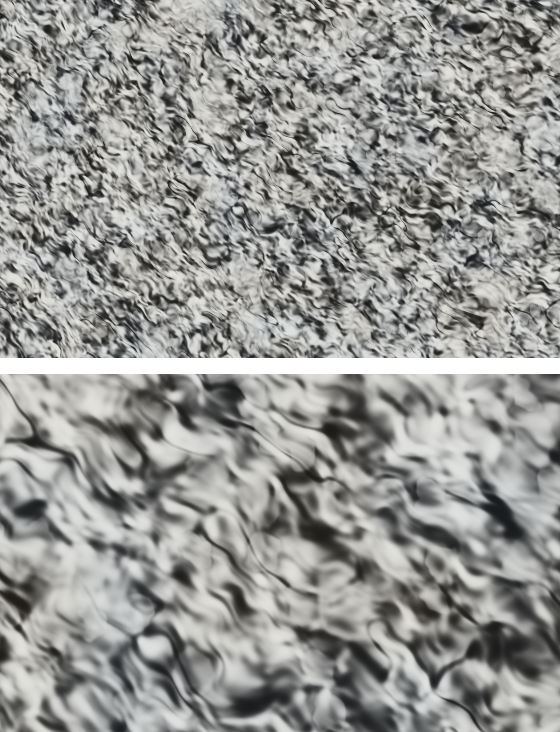
Top, the full canvas; bottom, a detail of the centre.
Reproduce this texture procedurally as a Shadertoy shader.

```glsl
float hash(vec2 p) {
    vec3 h = fract(vec3(p.xyx) * 0.1031);
    h += dot(h, h.yzx + 33.33);
    return fract((h.x + h.y) * h.z);
}

// Smooth value noise in -1..1
float noise(vec2 p) {
    vec2 cell = floor(p);
    vec2 f = fract(p);
    f = f * f * (3.0 - 2.0 * f);
    float low = mix(hash(cell), hash(cell + vec2(1, 0)), f.x);
    float high = mix(hash(cell + vec2(0, 1)), hash(cell + vec2(1, 1)), f.x);
    return 2.0 * mix(low, high, f.y) - 1.0;
}

vec2 noise2(vec2 p) {
    return vec2(noise(p + 17.3), noise(p + 71.9));
}

// Coordinates along and across the gently curving grain of the stone
vec2 flowCoords(vec2 p, float angle, float bend) {
    vec2 along = vec2(cos(angle), -sin(angle));
    vec2 across = vec2(sin(angle), cos(angle));
    vec2 q = vec2(dot(p, along), dot(p, across) - bend * p.x * p.x);
    return q + 0.011 * noise2(p * 14.0) + 0.005 * noise2(p * 43.0);
}

// Depth inside scattered oval crystals: 1 at a centre, 0 on an edge
float crystalDepth(vec2 p, float scale, float presence, float seed) {
    vec2 g = p * scale + 0.12 * noise2(p * scale * 3.0) + 0.05 * noise2(p * scale * 8.0);
    vec2 home = floor(g);
    float depth = -1.0;
    for (int y = -1; y <= 1; y++) {
        for (int x = -1; x <= 1; x++) {
            vec2 cell = home + vec2(x, y);
            vec2 key = cell + seed;
            if (hash(key + 5.1) > presence) continue;
            vec2 centre = cell + 0.2 + 0.6 * vec2(hash(key), hash(key + 31.7));
            vec2 d = g - centre;
            d.x += 0.25 * d.y;
            float radius = mix(0.26, 0.52, hash(key + 57.3));
            depth = max(depth, 1.0 - length(d * vec2(1.15, 0.87)) / radius);
        }
    }
    return depth;
}

// Dark threads along the zero contours of stretched noise
float threads(vec2 q, vec2 scale, float width) {
    return 1.0 - smoothstep(0.0, width, abs(noise(q * scale)));
}

// Lay a pale crystal over the streaked ground, with a soft dark halo
float addCrystal(float ground, float depth, float pale, float strength) {
    float halo = 0.3 * smoothstep(-0.5, 0.0, depth);
    float body = strength * smoothstep(-0.1, 0.25, depth);
    return mix(ground - halo, pale + 0.4 * ground, body);
}

// S-curve from mineral brightness to grey level
float mineralTone(float z, float darkest, float lightest) {
    return mix(darkest, lightest, 1.0 / (1.0 + exp(-1.42 * (z + 0.61))));
}

void mainImage(out vec4 fragColor, in vec2 fragCoord) {
    vec2 p = fragCoord / iResolution.y;
    vec2 q = flowCoords(p, 0.85, 0.1);

    // Streaked ground of mica and quartz, coarse to fine
    float ground = 1.0 * noise(q * vec2(30.0, 76.0))
                 + 1.4 * noise(q * vec2(58.0, 136.0) + 9.0)
                 + 0.75 * noise(q * vec2(95.0, 190.0) + 33.0)
                 + 0.45 * noise(p * 44.0 + 40.0)
                 + 0.3 * noise(q * vec2(5.0, 10.0) + 23.0);
    float gate = smoothstep(-0.4, 0.4, noise(q * vec2(12.0, 24.0) + 51.0));
    ground -= 1.3 * gate * threads(q + 2.7, vec2(24.0, 56.0), 0.32);

    // Small and large feldspar crystals
    float z = addCrystal(ground, crystalDepth(p, 19.0, 0.4, 11.0), 0.45, 0.65);
    z = addCrystal(z, crystalDepth(p, 7.5, 0.36, 83.0), 0.55, 0.85);

    // Fine grain over everything
    z += 0.4 * noise(q.yx * vec2(150.0, 110.0) + 13.0);
    float tone = mineralTone(1.15 * z - 0.02, 0.10, 0.89);

    // Near-neutral grey with faint warm and cool patches
    vec3 stoneTint = vec3(1.0, 1.002, 0.985);
    vec3 warmth = 0.012 * noise(p * 11.0 + 60.0) * vec3(1.0, 0.1, -1.0);
    fragColor = vec4(clamp(tone * stoneTint + warmth, 0.0, 1.0), 1.0);
}
```
